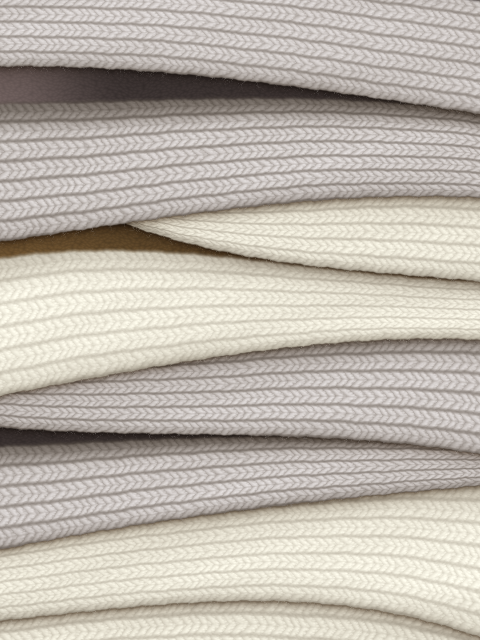
This texture is drawn by a Shadertoy shader. Its source:

```glsl
// Stack of folded ribbed knitwear in pale grey and cream, with dark gaps between folds.

const float TAU = 6.2831853;
const vec3 GREY = vec3(0.840, 0.818, 0.808);
const vec3 CREAM = vec3(0.955, 0.940, 0.880);

vec2 hash2(vec2 cell) {
    vec2 q = vec2(dot(cell, vec2(127.1, 311.7)), dot(cell, vec2(269.5, 183.3)));
    return fract(sin(q) * 43758.5);
}

// Distance to the nearest scattered point
float cellular(vec2 p) {
    vec2 cell = floor(p), local = fract(p);
    float nearest = 2.0;
    for (int j = -1; j <= 1; j++)
        for (int i = -1; i <= 1; i++) {
            vec2 offset = vec2(i, j);
            nearest = min(nearest, length(offset + hash2(cell + offset) - local));
        }
    return nearest;
}

// Layered sines, roughly -1 to 1
float waves(float x, float seed) {
    return 0.5 * sin(x + seed) + 0.3 * sin(2.3 * x + 1.7 * seed) + 0.2 * sin(5.1 * x + 3.1 * seed);
}

// Cubic through heights k at x = 0, 1/3, 2/3 and 1
float edgeCurve(float x, vec4 k) {
    float t = 3.0 * x, a = t - 1.0, b = t - 2.0, c = t - 3.0;
    return -k.x * a * b * c / 6.0 + k.y * t * b * c / 2.0
         - k.z * t * a * c / 2.0 + k.w * t * a * b / 6.0;
}

// Chevron stitches on rounded ribs; returns light from 0 to 1
float knit(float x, float rib, float depth, float fibre) {
    float row = floor(rib), f = rib - row;
    float side = abs(f - 0.5);
    float along = x * 54.0 + 1.9 * side + 0.37 * row + 0.5 * waves(x * 17.0, row) + 0.25 * fibre;
    float strand = sqrt(0.5 + 0.5 * cos(TAU * along));
    float groove = 0.2 + 0.8 * smoothstep(0.5, 0.32, side);
    float relief = groove * (0.52 + 0.48 * strand) * (0.82 + 0.18 * smoothstep(0.0, 0.10, side));
    return 1.0 - depth * (1.0 - relief);
}

// Thin loose hairs that fade with distance from an edge
float hairs(float x, float d, float seed) {
    float sum = 0.0;
    for (int i = 0; i < 3; i++) {
        float k = float(i) + seed;
        float phase = x * (67.0 + 23.0 * float(i)) + d * 170.0 * sin(k * 2.4)
                    + 1.6 * waves(x * 21.0 + d * 150.0, k);
        sum += smoothstep(0.14, 0.0, abs(sin(phase))) * (0.5 + 0.5 * waves(x * 31.0, k));
    }
    return clamp(sum, 0.0, 1.0) * exp(-d * 160.0);
}

// Casts a shadow below the fold, then paints the fold itself
vec3 fold(vec3 under, vec2 p, vec4 topEdge, vec4 lowEdge, vec3 yarn,
          float ribs, float depth, float topLight, float fibre) {
    float seed = lowEdge.x * 40.0;
    float top = edgeCurve(p.x, topEdge) + 0.0010 * waves(p.x * 75.0, seed);
    float low = edgeCurve(p.x, lowEdge) + 0.0012 * waves(p.x * 90.0, seed + 2.0);
    float below = p.y - low;
    float v = (p.y - top) / max(low - top, 0.01);
    float soft = max(0.0016, 1.0 / iResolution.y);

    // Contact shadow and stray fibres, only beneath a visible lower edge
    float gap = max(below, 0.0);
    float beneath = smoothstep(-2.0 * soft, 0.0, below) * smoothstep(0.0, 0.02, low - top);
    float shadow = beneath * (0.58 * exp(-gap * 170.0) + 0.26 * exp(-gap * 40.0));
    vec3 col = under * mix(vec3(1.0), vec3(0.36, 0.29, 0.22), shadow);
    col = mix(col, yarn * 0.78, 0.45 * beneath * hairs(p.x, gap, seed));

    // Cloth, rounded away from the light at both edges
    float rib = ribs * v + 0.06 * waves(p.x * 9.0, seed);
    float light = knit(p.x, rib, depth, fibre);
    light *= mix(topLight, 1.0, smoothstep(0.0, 0.30, v));
    light *= 1.0 - 0.08 * smoothstep(0.70, 1.0, v);
    light *= 1.0 - 0.20 * smoothstep(-0.016, 0.001, below);
    light *= 1.06 - 0.08 * fibre + 0.03 * waves(p.x * 5.0 + v * 4.0, seed);
    vec3 cloth = yarn * pow(vec3(max(light, 0.0)), vec3(0.95, 1.03, 1.12));

    float cover = smoothstep(-0.003, 0.006, p.y - top) * smoothstep(soft, -soft, below);
    return mix(col, cloth, cover);
}

void mainImage(out vec4 fragColor, in vec2 fragCoord) {
    vec2 p = fragCoord / iResolution.xy;
    p.y = 1.0 - p.y; // measured downward from the top
    float fibre = cellular(p * vec2(120.0, 260.0) + vec2(0.0, 3.0 * waves(p.x * 14.0, 1.0)));

    // Deep gaps: neutral between grey folds, brown between cream ones
    float brown = smoothstep(0.09, 0.05, abs(p.y - 0.39));
    vec3 col = mix(vec3(0.26, 0.225, 0.22), vec3(0.42, 0.32, 0.19), brown);
    float leftGlow = smoothstep(0.28, 0.0, p.x) * smoothstep(0.6, 0.4, p.y);
    col *= 1.0 + leftGlow * mix(0.75, 0.15, brown) - 0.2 * fibre;

    // Folds, from the bottom of the stack upward
    col = fold(col, p, vec4(0.955, 0.930, 0.925, 0.970), vec4(1.08, 1.06, 1.07, 1.12),
               CREAM, 4.0, 0.21, 0.92, fibre);
    col = fold(col, p, vec4(0.830, 0.790, 0.760, 0.745), vec4(0.970, 0.945, 0.943, 0.996),
               CREAM, 7.0, 0.19, 0.93, fibre);
    col = fold(col, p, vec4(0.696, 0.684, 0.680, 0.691), vec4(0.859, 0.815, 0.783, 0.759),
               GREY, 5.0, 0.38, 0.56, fibre);
    col = fold(col, p, vec4(0.560, 0.550, 0.530, 0.520), vec4(0.668, 0.678, 0.684, 0.710),
               GREY, 6.0, 0.38, 0.80, fibre);
    col = fold(col, p, vec4(0.402, 0.392, 0.416, 0.438), vec4(0.618, 0.572, 0.538, 0.531),
               CREAM, 6.0, 0.18, 0.87, fibre);
    col = fold(col, p, vec4(0.240, 0.318, 0.305, 0.300), vec4(0.250, 0.368, 0.417, 0.440),
               CREAM, 5.0, 0.21, 0.92, fibre);
    col = fold(col, p, vec4(0.160, 0.154, 0.153, 0.172), vec4(0.378, 0.341, 0.313, 0.309),
               GREY, 7.0, 0.39, 0.54, fibre);
    col = fold(col, p, vec4(-0.060, -0.055, -0.035, 0.0), vec4(0.104, 0.113, 0.141, 0.178),
               GREY, 7.0, 0.35, 0.94, fibre);
    fragColor = vec4(clamp(col, 0.0, 1.0), 1.0);
}
```
